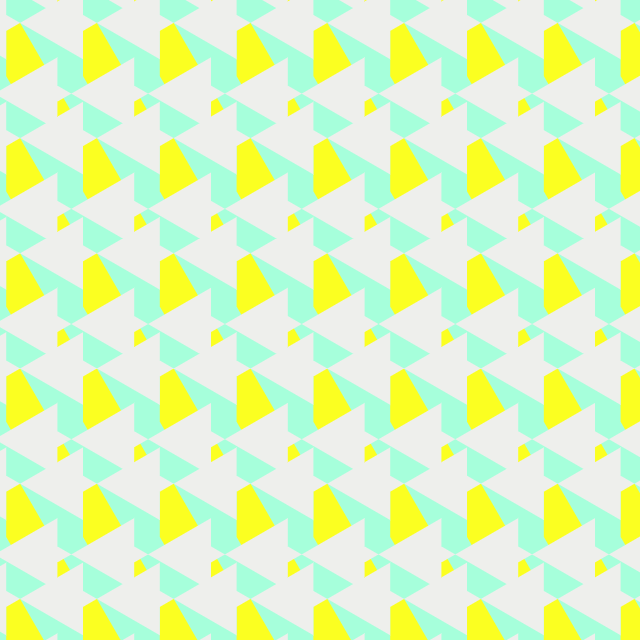
A WebGL 2 fragment shader for this pattern:

```glsl
#version 300 es
precision highp float;
// Flat geometric repeat: two staggered rows of pale bow ties, each a large
// left-pointing triangle meeting a small right-pointing one, laid over
// slanted yellow facets on mint. Shapes are intersections of half planes.

uniform vec2 u_resolution;
out vec4 outColor;

const vec3 PALE = vec3(0.934, 0.938, 0.924);
const vec3 MINT = vec3(0.65, 1.00, 0.86);
const vec3 YELLOW = vec3(0.985, 1.00, 0.13);

const vec2 CELL = vec2(0.12, 0.18);          // size of one repeat
const vec2 APEX = vec2(0.0314, 0.0642);      // tip of a first-row triangle
const vec2 ROW_SHIFT = vec2(-0.04, -0.1105); // offset to the second row
const float TRI_WIDTH = 0.0983;              // tip to upright side
const float NECK = CELL.x - TRI_WIDTH;       // width of the small triangle
const float COS30 = 0.8660254;

// Distance to an equilateral wedge opening toward +x from the origin.
float wedge(vec2 p) {
    return abs(p.y) * COS30 - p.x * 0.5;
}

// Signed distance to a row of bow ties, with one tip at the origin.
float bowTieRow(vec2 p) {
    float x = mod(p.x, CELL.x);
    float y = mod(p.y + 0.5 * CELL.y, CELL.y) - 0.5 * CELL.y;
    float large = max(wedge(vec2(x, y)), x - TRI_WIDTH);
    // The small triangle overlaps the large one to hide the join.
    float small = max(wedge(vec2(CELL.x - x, y)), TRI_WIDTH - 0.5 * NECK - x);
    return min(large, small);
}

// Signed distance to one slanted facet; y runs downward from the tip.
float facet(vec2 p) {
    float upright = -NECK - p.x;
    float rightSlope = p.x * COS30 - p.y * 0.5;
    float leftSlope = (p.y - 0.1207) * 0.5 - p.x * COS30;
    float base = (p.y - 0.1233) * COS30 - p.x * 0.5;
    return max(max(upright, -p.y), max(rightSlope, max(leftSlope, base)));
}

// Facets overhang their cell sideways, so test the next column too.
float facetField(vec2 p) {
    vec2 local = mod(vec2(p.x, -p.y), CELL);
    float d = 1.0;
    for (int column = 0; column < 2; column++) {
        d = min(d, facet(local - vec2(float(column) * CELL.x, 0.0)));
    }
    return d;
}

// Antialiased coverage of a signed distance.
float coverage(float d, float pixel) {
    return clamp(0.5 - d / pixel, 0.0, 1.0);
}

void main() {
    float pixel = 1.0 / u_resolution.y;
    vec2 p = gl_FragCoord.xy * pixel - APEX;

    vec3 color = mix(MINT, YELLOW, coverage(facetField(p), pixel));
    float bowTies = min(bowTieRow(p), bowTieRow(p - ROW_SHIFT));
    color = mix(color, PALE, coverage(bowTies, pixel));

    outColor = vec4(color, 1.0);
}
```
